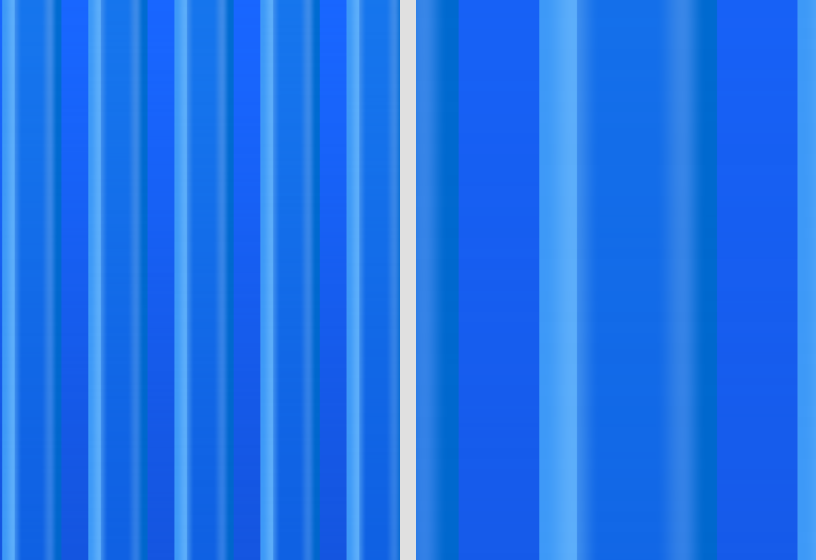
Left: the whole. Right: its middle third, enlarged.
This texture is drawn by a Shadertoy shader. Its source:

```glsl
// Blue corrugated metal sheet: vertical ribs with lit edges and flat grooves.

const float RIBS = 4.644; // ribs across the canvas

float hash(vec2 p) {
    return fract(sin(dot(p, vec2(127.1, 311.7))) * 43758.5453);
}

// Anti-aliased step, w is the pixel width in rib units
float edge(float at, float x, float w) {
    return smoothstep(at - w, at + w, x);
}

void mainImage(out vec4 fragColor, in vec2 fragCoord) {
    vec2 uv = fragCoord / iResolution.xy;
    float ribX = uv.x * RIBS - 0.025;
    float x = fract(ribX);
    float w = 0.8 * RIBS / iResolution.x;

    // Vertical shading, brighter towards the top
    float height = smoothstep(0.0, 1.0, uv.y) * 0.6 + uv.y * 0.4;
    vec3 groove = mix(vec3(0.08, 0.335, 0.88), vec3(0.095, 0.40, 1.0), height);
    vec3 face = mix(vec3(0.06, 0.38, 0.89), vec3(0.085, 0.46, 0.93), height);
    vec3 shade = mix(vec3(0.0, 0.40, 0.80), vec3(0.0, 0.42, 0.82), height);
    vec3 glint = mix(vec3(0.20, 0.50, 0.90), vec3(0.25, 0.55, 0.91), height);

    // Flat face, with a soft falloff beside the lit bevel
    vec3 rib = mix(vec3(0.25, 0.56, 0.93), face, smoothstep(0.13, 0.235, x));

    // Soft glint turning into the shaded side
    rib = mix(rib, glint, 0.9 * smoothstep(0.45, 0.555, x));
    rib = mix(rib, shade, smoothstep(0.555, 0.645, x));

    // Lit bevel on the left, brightest at its inner rim
    vec3 bevel = mix(vec3(0.24, 0.60, 0.97), vec3(0.36, 0.68, 0.98),
                     smoothstep(0.02, 0.13, x));
    rib = mix(bevel, rib, edge(0.146, x, w));

    // Groove between ribs, blended on both sides of the wrap
    vec3 color = mix(rib, groove, edge(0.688, x, w));
    color = mix(color, bevel, edge(1.0, x, w));
    color = mix(color, groove, 1.0 - edge(0.0, x, w));

    // Faint uneven tone along each rib
    float tone = hash(vec2(floor(ribX), floor(uv.y * 160.0))) - 0.5;
    fragColor = vec4(color + 0.004 * tone, 1.0);
}
```
